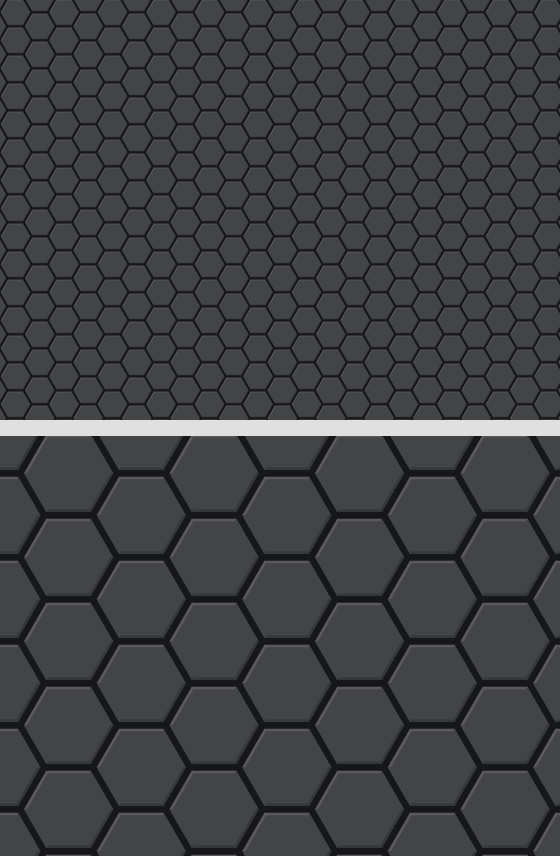
Top: the whole. Bottom: its middle third, enlarged.
Reproduce this pattern procedurally as a Shadertoy shader.

```glsl
// Dark flat-topped hexagonal tiles parted by near-black grooves.
// Two offset rectangular lattices give the nearest tile; a hexagon distance
// gives the groove, and the facing of each side gives a thin lit or shaded rim.

const float ROWS = 15.0;                      // tiles down the canvas
const vec2  ORIGIN = vec2(0.555, 0.555);      // centre of the first tile, in tile heights
const float GROOVE_HALF = 0.039;              // half the groove width, in tile heights
const float RIM_WIDTH = 0.032;                // width of the bevelled rim
const vec2  LIGHT_DIR = vec2(-0.5, 0.8660254);
const vec3  FACE_COLOR = vec3(0.263, 0.267, 0.271);
const vec3  GROOVE_COLOR = vec3(0.088, 0.090, 0.098);
const vec3  LIT_COLOR = vec3(0.365, 0.368, 0.373);
const vec3  SHADE_COLOR = vec3(0.205, 0.208, 0.214);

const vec2 LATTICE = vec2(1.7320508, 1.0);
const vec2 SLANT = vec2(0.8660254, 0.5);      // normal of the slanted sides

// Offset from the centre of the nearest tile
vec2 hexLocal(vec2 p) {
    vec2 a = mod(p + 0.5 * LATTICE, LATTICE) - 0.5 * LATTICE;
    vec2 b = mod(p, LATTICE) - 0.5 * LATTICE;
    return dot(a, a) < dot(b, b) ? a : b;
}

// xy: outward normal of the nearest side, z: distance inward from that side
vec3 hexSide(vec2 q) {
    vec2 m = abs(q);
    float slanted = dot(m, SLANT);
    vec2 normal = m.y > slanted ? vec2(0.0, 1.0) : SLANT;
    vec2 facing = vec2(q.x < 0.0 ? -1.0 : 1.0, q.y < 0.0 ? -1.0 : 1.0);
    return vec3(normal * facing, 0.5 - max(m.y, slanted));
}

void mainImage(out vec4 fragColor, in vec2 fragCoord) {
    vec2 p = fragCoord / iResolution.y * ROWS - ORIGIN;
    float soft = 0.5 * ROWS / iResolution.y;  // half a pixel, in tile heights

    vec3 side = hexSide(hexLocal(p));
    float inset = side.z - GROOVE_HALF;       // positive on the tile face
    float light = dot(side.xy, LIGHT_DIR);

    // Bevelled rim: lit at the top and upper left, shaded opposite
    float rim = 1.0 - smoothstep(RIM_WIDTH - soft, RIM_WIDTH + soft, inset);
    vec3 color = mix(FACE_COLOR, LIT_COLOR, rim * max(light, 0.0));
    color = mix(color, SHADE_COLOR, rim * max(-light, 0.0));

    // Groove between tiles
    color = mix(GROOVE_COLOR, color, smoothstep(-soft, soft, inset));

    fragColor = vec4(color, 1.0);
}
```
